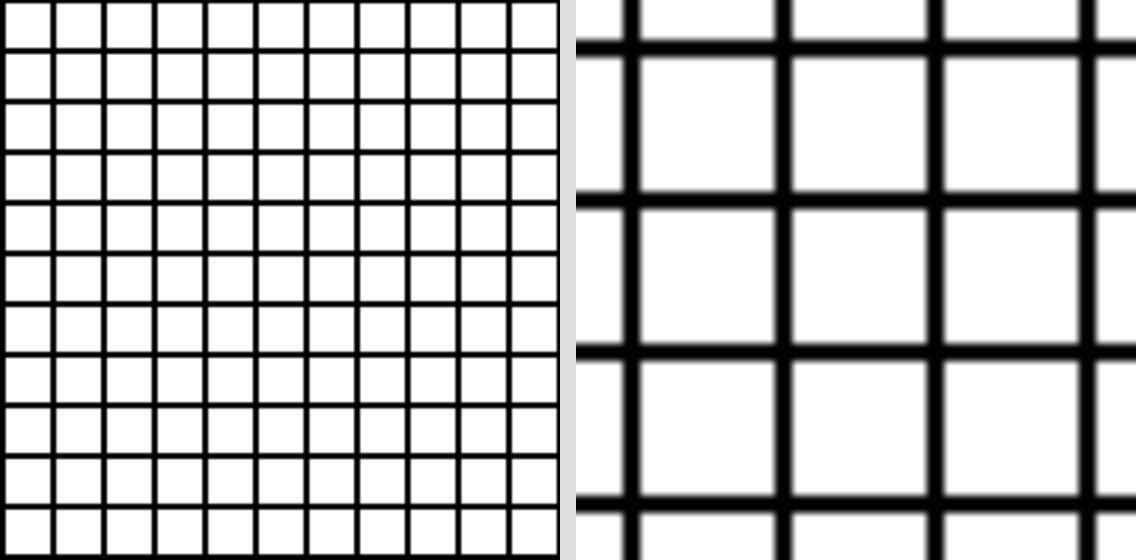
Left: the whole. Right: its middle third, enlarged.
A WebGL 2 fragment shader for this pattern:

```glsl
#version 300 es
precision highp float;
// Square grid of soft black lines on white, eleven cells across and down.

uniform vec2 u_resolution;
out vec4 fragColor;

const vec3 PAPER = vec3(1.0);
const vec3 INK = vec3(0.005);

const float PITCH = 0.0904;       // spacing of line centres
const float FIRST_LINE = 0.0049;  // centre of the left and bottom lines
const float HALF_WIDTH = 0.0053;  // line centre to mid-edge
const float SOFTNESS = 0.0034;    // half the width of the blurred edge

// Distance on each axis to the nearest line; the outer margin counts as line.
vec2 lineDistance(vec2 p, float first, float pitch) {
    vec2 offset = max(p - first, 0.0);
    return abs(offset - pitch * round(offset / pitch));
}

// Ink coverage of a line at the given distance from its centre.
vec2 lineCoverage(vec2 dist, float halfWidth, float softness) {
    return 1.0 - smoothstep(halfWidth - softness, halfWidth + softness, dist);
}

void main() {
    vec2 uv = gl_FragCoord.xy / u_resolution;
    float pixel = 1.0 / min(u_resolution.x, u_resolution.y);

    // Keep the edge at least a pixel wide on small canvases.
    float softness = max(SOFTNESS, 0.75 * pixel);
    vec2 ink = lineCoverage(lineDistance(uv, FIRST_LINE, PITCH), HALF_WIDTH, softness);

    // Merge the vertical and horizontal lines.
    float coverage = 1.0 - (1.0 - ink.x) * (1.0 - ink.y);
    fragColor = vec4(mix(PAPER, INK, coverage), 1.0);
}
```
